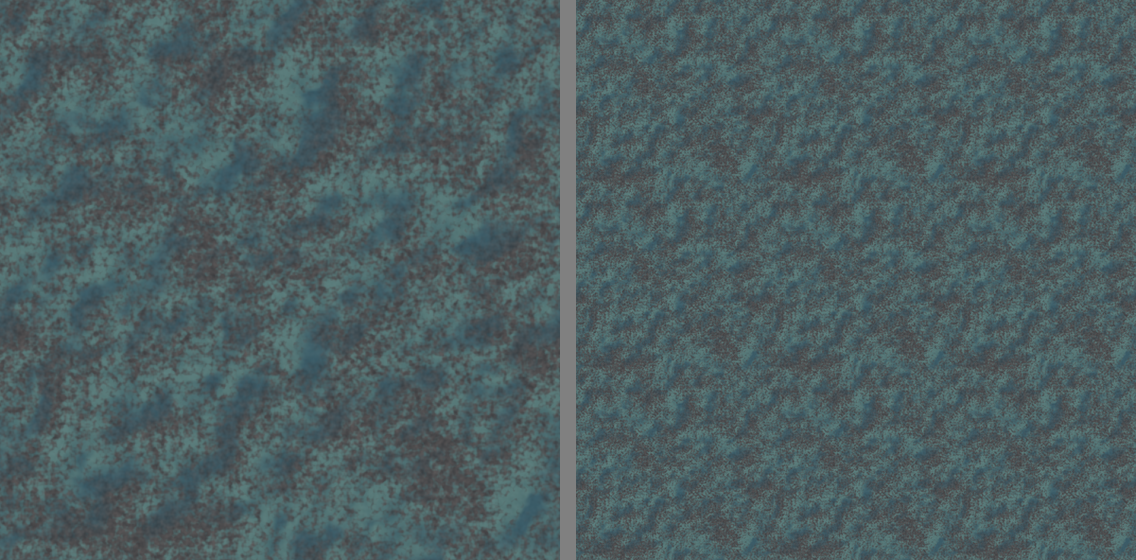
Left: one tile. Right: repeated 3 by 3.
Reproduce this texture procedurally as a WebGL 2 fragment shader.

```glsl
#version 300 es
precision highp float;
// Weathered copper: soft teal patina patches leaning along a diagonal, shaded
// blue on their lower right slopes, over speckled brown-grey corrosion.
// Layers of wrapping gradient noise form a height, its relief and the grain.

#define PATCH_ACROSS 8.0
#define PATCH_ALONG 5.0
#define BLOTCH_REPEATS 26.0
#define GRAIN_REPEATS 88.0
#define WARP 0.035
#define RELIEF_STEP 0.020
#define COVER_BIAS -0.03
#define COVER_SOFTNESS 0.56
#define RUST vec3(0.303, 0.298, 0.303)
#define TEAL vec3(0.336, 0.468, 0.464)
#define BLUE vec3(0.228, 0.358, 0.405)

uniform vec2 u_resolution;
out vec4 fragColor;

float hash(vec2 cell, float seed) {
    return fract(sin(dot(cell, vec2(127.1, 311.7)) + seed * 74.7) * 43758.5453);
}

// Contribution of one lattice corner, wrapped to the period.
float corner(vec2 cell, vec2 offset, vec2 period, float seed) {
    float angle = 6.28318 * hash(mod(cell, period), seed);
    return dot(vec2(cos(angle), sin(angle)), offset);
}

float gradientNoise(vec2 p, vec2 period, float seed) {
    vec2 i = floor(p);
    vec2 f = p - i;
    vec2 w = f * f * f * (f * (f * 6.0 - 15.0) + 10.0);
    vec2 e = vec2(1.0, 0.0);
    float low = mix(corner(i, f, period, seed),
                    corner(i + e.xy, f - e.xy, period, seed), w.x);
    float high = mix(corner(i + e.yx, f - e.yx, period, seed),
                     corner(i + e.xx, f - e.xx, period, seed), w.x);
    return mix(low, high, w.y);
}

float fbm(vec2 p, vec2 period, int octaves, float seed) {
    float sum = 0.0;
    float amplitude = 0.6;
    for (int k = 0; k < octaves; k++) {
        sum += amplitude * gradientNoise(p, period, seed + float(k));
        p *= 2.0;
        period *= 2.0;
        amplitude *= 0.5;
    }
    return sum;
}

float fbmSquare(vec2 uv, float repeats, int octaves, float seed) {
    return fbm(uv * repeats, vec2(repeats), octaves, seed);
}

// Diagonal patches plus broad uneven ground; whole-number shear keeps the wrap.
float surfaceHeight(vec2 uv) {
    vec2 period = vec2(PATCH_ACROSS, PATCH_ALONG);
    vec2 diagonal = vec2(uv.x - uv.y, uv.x + uv.y) * period;
    return 0.75 * fbm(diagonal, period, 3, 1.0) + fbmSquare(uv, 7.0, 3, 11.0);
}

void main() {
    vec2 uv = gl_FragCoord.xy / u_resolution;

    // Ragged outlines
    vec2 warped = uv + WARP * vec2(fbmSquare(uv, 11.0, 4, 21.0),
                                   fbmSquare(uv, 11.0, 4, 31.0));

    // Relief is positive on slopes facing the upper left
    float height = surfaceHeight(warped);
    float relief = height - surfaceHeight(warped + RELIEF_STEP * vec2(-1.0, 1.0));
    float shade = smoothstep(-0.06, 0.38, -relief);
    float lit = smoothstep(0.0, 0.4, relief);

    // Speckle at two scales
    float blotch = fbmSquare(warped, BLOTCH_REPEATS, 3, 41.0);
    float grain = fbmSquare(uv, GRAIN_REPEATS, 2, 51.0);
    float fleck = fbmSquare(uv, GRAIN_REPEATS, 2, 61.0);

    // Patina cover, smoother where the slope is shaded
    float score = 0.95 * height + 0.6 * blotch + COVER_BIAS + 0.2 * shade
                + grain * mix(1.55, 0.5, shade);
    float cover = smoothstep(-COVER_SOFTNESS, COVER_SOFTNESS, score);

    // Colour
    float depth = clamp(shade * 0.95 + 0.2 - 0.7 * blotch - 0.3 * lit, 0.0, 1.0);
    vec3 patina = mix(TEAL, BLUE, depth) + 0.015 * lit;
    vec3 rust = RUST + vec3(0.09, 0.07, 0.06) * fleck + vec3(-0.04, 0.0, 0.015) * shade;
    vec3 color = mix(rust, patina, cover);
    color += 0.03 * blotch + 0.03 * fleck;

    fragColor = vec4(color, 1.0);
}
```
